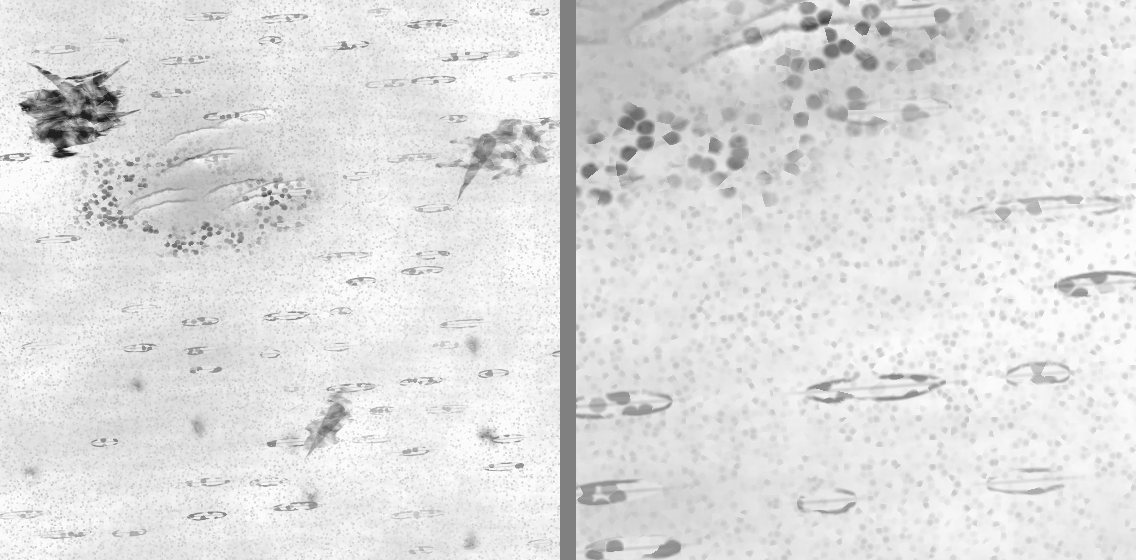
Left: the whole. Right: its middle third, enlarged.
Reproduce this texture procedurally as a Shadertoy shader.

```glsl
// Pale birch bark: silvery grain, lens-shaped pores, curled peel and torn dark scars.
const float BASE_TONE = 0.928;
const float MOTTLE = 0.075;
const float STREAK = 0.028;
const float GRAIN = 0.13;
const float GRAIN_SCALE = 215.0;
const vec2 PORE_GRID = vec2(7.0, 17.0);
const float PORE_SHARE = 0.55;
const float PORE_TILT = 0.07;
const vec2 DARK_SCAR = vec2(0.13, 0.795);
const vec2 PALE_SCAR = vec2(0.905, 0.735);
const vec2 SMALL_SCAR = vec2(0.585, 0.245);
const vec2 ROUGH_PATCH = vec2(0.36, 0.645);

float hash(vec2 p) {
    vec3 q = fract(p.xyx * 0.1031);
    q += dot(q, q.yzx + 33.33);
    return fract((q.x + q.y) * q.z);
}

vec2 hash2(vec2 p) { return vec2(hash(p), hash(p + 57.3)); }

// Cellular noise: distance to the nearest seed, and that seed's random value
vec2 cells(vec2 p) {
    vec2 home = floor(p), best = vec2(9.0, 0.0);
    for (int y = -1; y <= 1; y++)
    for (int x = -1; x <= 1; x++) {
        vec2 id = home + vec2(x, y);
        float d = length(id + hash2(id) - p);
        if (d < best.x) best = vec2(d, hash(id + 11.7));
    }
    return best;
}

// Layered, turned and bent sines, roughly -1 to 1
float waves(vec2 p) {
    float sum = 0.0, amp = 0.5;
    for (int i = 0; i < 5; i++) {
        p = mat2(1.4, 1.1, -1.1, 1.4) * p + sin(p.yx * 0.8 + float(i) * 1.7);
        sum += amp * sin(p.x) * cos(p.y);
        amp *= 0.6;
    }
    return sum;
}

float glow(vec2 p, vec2 center, vec2 radius) {
    vec2 q = (p - center) / radius;
    return exp(-dot(q, q));
}

float raggedBlob(vec2 p, vec2 center, vec2 radius, float lean, float rag) {
    vec2 q = p - center;
    q.x -= lean * q.y;
    return smoothstep(0.1, -0.1, length(q / radius) - 1.0 + rag);
}

// Splinter that tapers from a to b
float shard(vec2 p, vec2 a, vec2 b, float width) {
    vec2 d = b - a;
    float t = clamp(dot(p - a, d) / dot(d, d), 0.0, 1.0);
    return smoothstep(0.002, -0.002, length(p - a - d * t) - width * (1.0 - t));
}

// Pores: x is dark ink, y is pale filling
vec2 pores(vec2 p, float rough, vec2 lumps) {
    vec2 home = floor(p * PORE_GRID), result = vec2(0.0);
    for (int y = -1; y <= 1; y++)
    for (int x = -1; x <= 1; x++) {
        vec2 id = home + vec2(x, y);
        if (hash(id + 3.1) > PORE_SHARE) continue;
        vec2 q = p - (id + 0.15 + 0.7 * hash2(id + 8.0)) / PORE_GRID;
        q.y -= PORE_TILT * q.x;
        float halfLength = mix(0.018, 0.052, hash(id + 5.0));
        float strength = mix(0.35, 1.0, hash(id + 21.0));
        float along = q.x / halfLength;
        float taper = max(1.0 - along * along, 0.0);
        float edge = abs(q.y + 0.0015 * rough) - 0.0065 * sqrt(taper);
        float inside = smoothstep(0.0015, -0.0015, edge) * step(abs(along), 1.0);
        float rim = smoothstep(0.0024, 0.0, abs(edge)) * smoothstep(0.0, 0.2, taper);
        float knot = inside * smoothstep(0.5, 0.75, lumps.y) * smoothstep(0.65, 0.35, lumps.x);
        float tail = smoothstep(0.002, 0.0, abs(q.y)) * smoothstep(1.5, 0.7, abs(along));
        float ink = rim * smoothstep(-0.3, 0.4, rough) + 0.9 * knot + 0.3 * tail;
        result = max(result, strength * vec2(min(ink, 1.0), inside));
    }
    return result;
}

void mainImage(out vec4 fragColor, in vec2 fragCoord) {
    vec2 p = fragCoord / iResolution.xy;
    float rough = waves(p * vec2(50.0, 75.0));
    vec2 lumps = cells(p * vec2(95.0, 110.0));
    vec2 grain = cells(p * GRAIN_SCALE);
    float drift = waves(p * 6.0 + 2.0);

    // Broad shading, streaks and fibres
    float tone = BASE_TONE + MOTTLE * drift + STREAK * waves(p * vec2(11.0, 65.0));
    tone += 0.014 * waves(p * vec2(90.0, 22.0));
    tone -= 0.085 * glow(p, vec2(0.33, 0.77), vec2(0.27, 0.2));
    tone -= 0.04 * glow(p, vec2(0.25, 0.33), vec2(0.28, 0.2));
    tone += 0.09 * glow(p, vec2(0.92, 0.84), vec2(0.12, 0.07));
    tone += 0.08 * glow(p, vec2(0.06, 0.69), vec2(0.13, 0.09));
    tone += 0.04 * glow(p, vec2(0.8, 0.3), vec2(0.2, 0.25));

    // Fine pits
    float pit = pow(grain.y, 3.0) * smoothstep(0.65, 0.15, grain.x);
    tone -= GRAIN * pit * (0.9 + 0.8 * drift) + 0.03 * (grain.y - 0.5);

    // Rough patch with a crusty rim
    vec2 q = (p - ROUGH_PATCH) / vec2(0.19, 0.08);
    float ring = length(q) + 0.35 * waves(p * 18.0);
    float crust = exp(-pow((ring - 0.95) / 0.22, 2.0)) * smoothstep(1.1, -0.6, q.x + 0.5 * q.y);
    crust += glow(p, vec2(0.49, 0.65), vec2(0.06, 0.035));
    tone -= 0.06 * smoothstep(1.1, 0.7, ring);
    tone -= 0.42 * crust * smoothstep(0.35, 0.8, lumps.y + 0.4 * rough) * smoothstep(0.7, 0.3, lumps.x);

    // Curled peel with shadowed lips, and soft smudges
    for (int i = 0; i < 9; i++) {
        vec2 seed = hash2(vec2(float(i) * 7.3, 4.0));
        vec2 c = p - vec2(0.28 + 0.3 * seed.x, 0.58 + 0.24 * seed.y);
        float lip = c.y - 0.25 * c.x + 3.0 * c.x * c.x - 0.004 * rough;
        float span = smoothstep(0.075, 0.02, abs(c.x));
        tone += 0.1 * span * smoothstep(0.002, -0.002, lip) * smoothstep(-0.03, 0.0, lip);
        tone -= 0.16 * span * smoothstep(0.004, 0.0, abs(lip - 0.002));
        vec2 spot = hash2(vec2(float(i) * 3.7, 19.0)) * vec2(0.95, 0.42);
        tone -= 0.27 * glow(p + 0.006 * rough, spot, vec2(0.013, 0.015)) * (0.8 + rough);
    }

    // Pores
    vec2 pore = pores(p, rough, lumps);
    tone = mix(tone, 0.94, 0.6 * pore.y);
    tone = mix(tone, 0.4, 0.8 * pore.x);

    // Torn scars with crumpled flakes
    float rag = 0.55 * waves(p * vec2(22.0, 50.0)) + 0.3 * (cells(p * vec2(24.0, 46.0)).x - 0.5);
    float flake = 0.5 * rough + 0.35 * (cells(p * vec2(48.0, 85.0)).y - 0.5);
    float dark = raggedBlob(p, DARK_SCAR, vec2(0.078, 0.062), 0.2, rag);
    for (int i = 0; i < 9; i++) {
        vec2 r = hash2(vec2(float(i) * 5.1, 31.0)) - 0.5;
        vec2 root = DARK_SCAR + r * vec2(0.09, 0.1);
        vec2 tip = root + vec2(sign(r.x) * 0.075, 0.06 * r.y + 0.02);
        dark = max(dark, 0.85 * shard(p + 0.003 * rough, root, tip, 0.011));
    }
    tone = mix(tone, clamp(0.43 + flake, 0.13, 0.88), dark);
    float pale = raggedBlob(p, PALE_SCAR, vec2(0.08, 0.045), 0.5, rag);
    pale = max(pale, shard(p, PALE_SCAR, vec2(1.0, 0.785), 0.022));
    tone = mix(tone, clamp(0.74 + 0.6 * flake, 0.4, 0.93), pale);
    float small = raggedBlob(p, SMALL_SCAR, vec2(0.03, 0.05), 0.5, rag);
    tone = mix(tone, clamp(0.7 + 0.7 * flake, 0.35, 0.95), 0.85 * small);
    vec2 bent = p + 0.005 * rough;
    float gash = max(shard(bent, vec2(0.87, 0.745), vec2(0.815, 0.64), 0.017),
                     shard(bent, vec2(0.602, 0.265), vec2(0.545, 0.18), 0.015));
    tone = mix(tone, clamp(0.55 + 0.5 * flake, 0.3, 0.8), 0.85 * gash);

    fragColor = vec4(vec3(clamp(tone, 0.0, 0.985)), 1.0);
}
```
